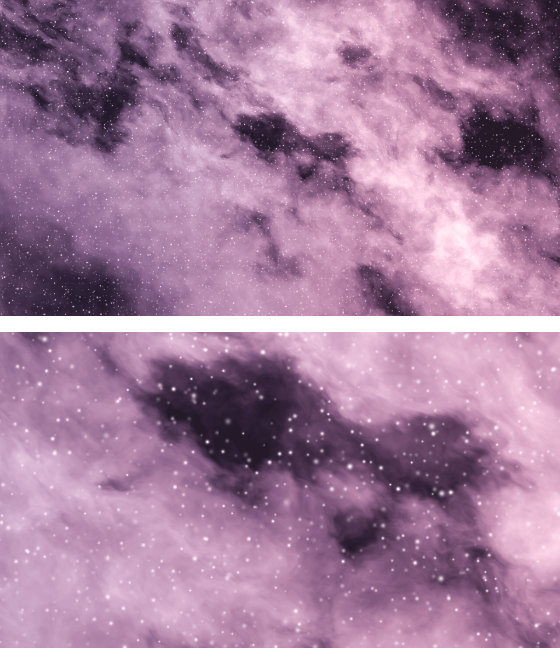
Top: the whole. Bottom: its middle third, enlarged.
Reproduce this texture procedurally as a Shadertoy shader.

```glsl
const float BASE_TONE = 0.535;
const float WISP_CONTRAST = 0.36;
const float FINE_CONTRAST = 0.15;
const float DUST_DEPTH = 0.42;
const float WARP_AMOUNT = 0.12;
const float DRIFT_STRETCH = 1.5;
const float OCTAVE_GAIN = 0.58;
const vec2 DRIFT_DIR = vec2(0.82, -0.572);
const vec3 VIOLET_TINT = vec3(0.96, 1.01, 1.03);
const vec3 ROSE_TINT = vec3(1.03, 0.98, 0.99);
const vec3 STAR_COLOR = vec3(1.0, 0.92, 0.98);

// Tone ramp from deep shadow to glowing core
const int RAMP_SIZE = 8;
const vec3 RAMP[RAMP_SIZE] = vec3[RAMP_SIZE](
    vec3(0.09, 0.07, 0.11), vec3(0.21, 0.14, 0.23),
    vec3(0.38, 0.26, 0.38), vec3(0.55, 0.38, 0.53),
    vec3(0.72, 0.53, 0.66), vec3(0.84, 0.67, 0.78),
    vec3(0.96, 0.83, 0.90), vec3(1.00, 0.96, 0.98));

// Soft masses: centre, radius, strength
const int MASS_COUNT = 11;
const vec4 LIGHTS[MASS_COUNT] = vec4[MASS_COUNT](
    vec4(1.47, 0.22, 0.12, 0.40), vec4(1.24, 0.42, 0.20, 0.12),
    vec4(0.92, 0.90, 0.22, 0.22), vec4(1.34, 0.76, 0.14, 0.17),
    vec4(0.60, 0.62, 0.18, 0.17), vec4(1.78, 1.00, 0.32, -0.46),
    vec4(0.00, 0.98, 0.34, -0.18), vec4(0.28, 0.03, 0.17, -0.34),
    vec4(0.00, 0.12, 0.24, -0.20), vec4(0.75, 0.18, 0.20, 0.09),
    vec4(1.66, 0.50, 0.12, -0.20));
const vec4 DUST[MASS_COUNT] = vec4[MASS_COUNT](
    vec4(0.79, 0.60, 0.060, 1.1), vec4(0.92, 0.55, 0.060, 1.1),
    vec4(1.03, 0.50, 0.050, 1.0), vec4(0.87, 0.25, 0.095, 0.65),
    vec4(1.18, 0.77, 0.080, 0.6), vec4(1.58, 0.54, 0.090, 0.7),
    vec4(0.36, 0.64, 0.120, 0.5), vec4(0.16, 0.88, 0.240, 0.5),
    vec4(0.68, 0.80, 0.090, 0.6), vec4(1.20, 0.06, 0.100, 0.6),
    vec4(1.40, 0.58, 0.100, 0.4));

vec3 hash3(vec2 p) {
    vec3 q = fract(p.xyx * vec3(0.1031, 0.1030, 0.0973));
    q += dot(q, q.yxz + 33.33);
    return fract((q.xxy + q.yzz) * q.zyx);
}

float gradientDot(vec2 cell, vec2 offset) {
    float angle = 6.2832 * hash3(cell + 57.0).x;
    return dot(vec2(cos(angle), sin(angle)), offset);
}

float gradientNoise(vec2 p) {
    vec2 i = floor(p), f = fract(p), e = vec2(0.0, 1.0);
    vec2 u = f * f * f * (f * (f * 6.0 - 15.0) + 10.0);
    float low = mix(gradientDot(i, f), gradientDot(i + e.yx, f - e.yx), u.x);
    float high = mix(gradientDot(i + e, f - e), gradientDot(i + 1.0, f - 1.0), u.x);
    return mix(low, high, u.y);
}

float fbm(vec2 p) {
    float sum = 0.0, amplitude = 0.85;
    for (int i = 0; i < 6; i++) {
        sum += amplitude * gradientNoise(p);
        p = mat2(1.6, 1.2, -1.2, 1.6) * p + 17.3;
        amplitude *= OCTAVE_GAIN;
    }
    return sum;
}

// Rotate into the drift direction and stretch along it
vec2 toDrift(vec2 p) {
    vec2 across = vec2(-DRIFT_DIR.y, DRIFT_DIR.x);
    return vec2(dot(p, DRIFT_DIR) / DRIFT_STRETCH, dot(p, across));
}

float massAt(vec2 p, vec4 mass) {
    vec2 d = toDrift(p - mass.xy) / mass.z;
    return mass.w * exp(-dot(d, d));
}

// One jittered star per occupied cell, widened to about a pixel
float stars(vec2 p, float density, float share, float radius) {
    vec2 cell = floor(p * density);
    vec3 rnd = hash3(cell + density);
    vec2 centre = (cell + 0.2 + 0.6 * rnd.xy) / density;
    float size = radius * mix(0.6, 1.2, rnd.x);
    float width = size * size + 0.15 / (iResolution.y * iResolution.y);
    vec2 d = p - centre;
    float chance = fract(rnd.z * 91.7);
    float power = mix(0.25, 1.2, chance * chance);
    return step(rnd.z, share) * power * exp(-dot(d, d) / width) * size * size / width;
}

void mainImage(out vec4 fragColor, in vec2 fragCoord) {
    vec2 p = fragCoord / iResolution.y;
    vec2 drift = toDrift(p);

    // Billowing distortion
    vec2 warp = vec2(fbm(drift * 4.0), fbm(drift * 4.0 + 41.0));
    vec2 q = p + WARP_AMOUNT * warp;
    float wisps = fbm(drift * 5.0 + 0.4 * warp + 9.0);
    float clumps = fbm(drift * 9.0 + 0.4 * warp + 73.0);
    float fine = fbm(p * 17.0 + 0.5 * warp + 31.0);

    // Broad light and broken dust
    float tone = BASE_TONE, dust = 0.0;
    for (int i = 0; i < MASS_COUNT; i++) {
        tone += massAt(q, LIGHTS[i]);
        dust += massAt(q, DUST[i]);
    }
    float texturing = mix(0.4, 1.0, smoothstep(0.45, 0.85, p.y + 0.45 * p.x));
    tone += texturing * (WISP_CONTRAST * wisps + FINE_CONTRAST * fine);
    float cover = dust + texturing * (0.95 * clumps + 0.2 * fine);
    tone -= DUST_DEPTH * smoothstep(0.15, 0.95, cover);

    // Colour
    float level = clamp(tone, 0.06, 1.0) * float(RAMP_SIZE - 1);
    vec3 color = RAMP[0];
    for (int i = 1; i < RAMP_SIZE; i++)
        color = mix(color, RAMP[i], clamp(level - float(i - 1), 0.0, 1.0));
    color *= mix(VIOLET_TINT, ROSE_TINT, smoothstep(0.3, 1.4, p.x));

    // Star field
    float glints = stars(p, 90.0, 0.30, 0.0016) + stars(p, 55.0, 0.35, 0.0020)
                 + stars(p, 31.0, 0.30, 0.0024) + stars(p, 13.0, 0.18, 0.0032);
    color = mix(color, STAR_COLOR, clamp(glints, 0.0, 1.0));
    fragColor = vec4(clamp(color, 0.0, 1.0), 1.0);
}
```
